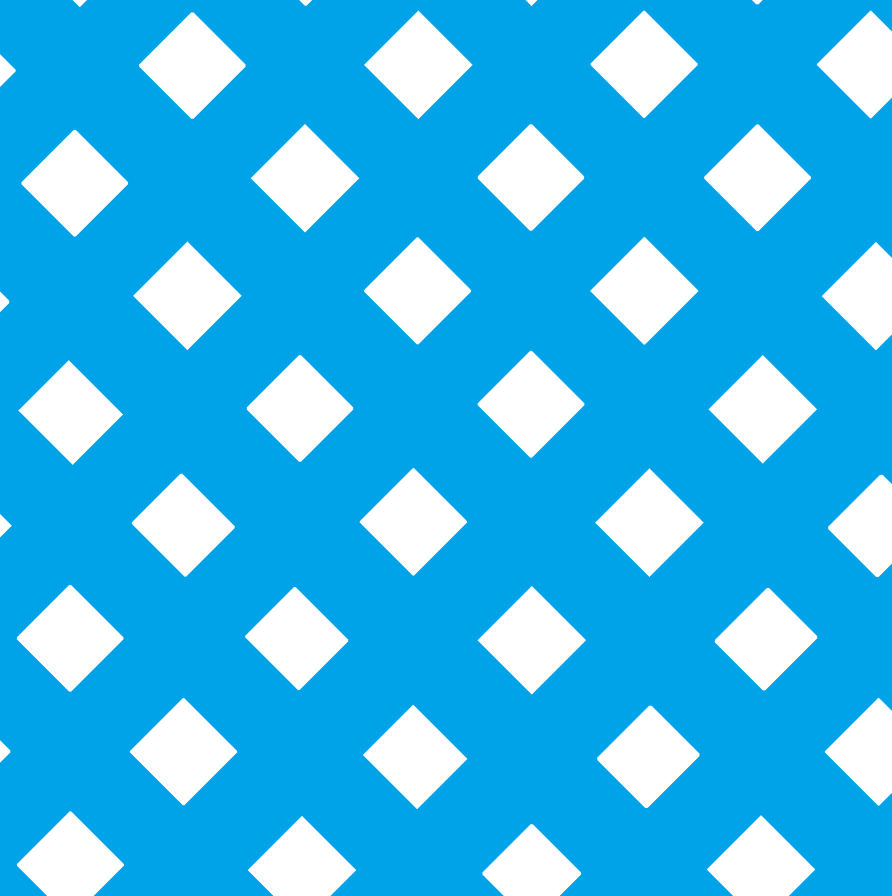
A Shadertoy shader for this pattern:

```glsl
// White diamonds left between two families of broad blue diagonal bands.
// Each family is a run of gaps across one diagonal axis, whose spacing drifts
// a little and whose width pinches once; diamonds are where two gaps cross.

const vec3 BLUE = vec3(0.0, 0.64, 0.91);
const vec3 WHITE = vec3(1.0);

// Nearest gap along a diagonal: signed offset, half width, gap index.
vec3 nearestGap(float t, float start, float pitch, float drift, vec2 driftSpan, float pinched) {
    vec3 best = vec3(9.0, 0.0, 0.0);
    for (int i = 0; i < 8; i++) {
        float k = float(i);
        float center = start + pitch * k + drift * smoothstep(driftSpan.x, driftSpan.y, k);
        float halfWidth = k == pinched ? 0.0562 : 0.0606;
        if (abs(t - center) < abs(best.x)) best = vec3(t - center, halfWidth, k);
    }
    return best;
}

void mainImage(out vec4 fragColor, in vec2 fragCoord) {
    vec2 p = fragCoord / iResolution.y;
    p.y = 1.0 - p.y;

    // Gaps along both diagonals
    vec3 a = nearestGap(p.x + p.y, 0.0365, 0.2514, 0.0234, vec2(3.6, 6.0), 6.0);
    vec3 b = nearestGap(p.x - p.y, -0.8867, 0.2526, 0.0182, vec2(2.0, 4.2), 2.0);

    // Diamond: distance to the sides, in canvas heights
    float sides = max(abs(a.x) - a.y, abs(b.x) - b.y) * 0.7071;

    // Tips blunted by a slightly different amount in each diamond
    vec2 local = 0.5 * vec2(a.x + b.x, a.x - b.x);
    float blunt = 0.0007 + 0.0007 * sin(a.z * 2.3 + 1.7 * sin(b.z * 3.1));
    float tips = max(abs(local.x), abs(local.y)) - 0.5 * (a.y + b.y) + blunt;

    float edge = 0.6 / iResolution.y;
    float diamond = 1.0 - smoothstep(-edge, edge, max(sides, tips));
    fragColor = vec4(mix(BLUE, WHITE, diamond), 1.0);
}
```
